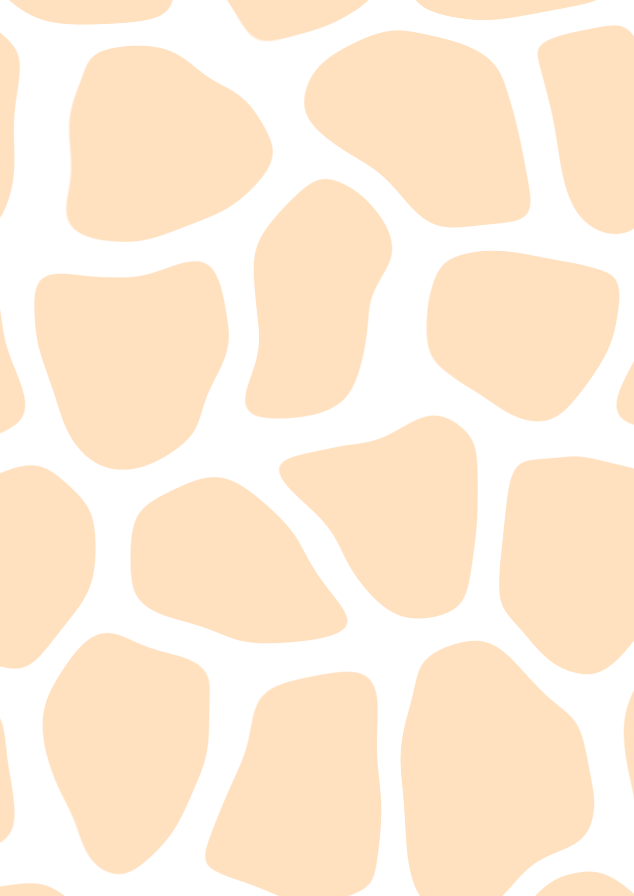
Write a Shadertoy shader that draws this pattern.

```glsl
// Giraffe-hide pattern: soft peach patches split by winding white channels.
// Staggered Voronoi cells are warped by smooth noise, and a smooth minimum
// of the distances to all cell walls rounds the corners of every patch.

vec2 hash2(vec2 p) {
    vec3 q = fract(p.xyx * vec3(0.1031, 0.1030, 0.0973));
    q += dot(q, q.yzx + 33.33);
    return fract((q.xx + q.yz) * q.zy);
}

// Two independent channels of smooth value noise
vec2 noise2(vec2 p) {
    vec2 i = floor(p), f = fract(p);
    vec2 u = f * f * f * (f * (f * 6.0 - 15.0) + 10.0);
    return mix(mix(hash2(i), hash2(i + vec2(1, 0)), u.x),
               mix(hash2(i + vec2(0, 1)), hash2(i + vec2(1, 1)), u.x), u.y);
}

const vec2 cellSize = vec2(0.32, 0.35);

// Jittered patch centre; every other row is shifted by half a cell
vec2 patchCentre(vec2 id) {
    vec2 stagger = vec2(0.5 * mod(id.y, 2.0), 0.0);
    return (id + 0.5 + stagger + 0.55 * (hash2(id + 17.0) - 0.5)) * cellSize;
}

// Rounded distance from p to the walls of its cell
float wallDistance(vec2 p) {
    vec2 base = floor(p / cellSize), nearestId = base;
    float nearest = 1e5;
    for (int y = -2; y <= 2; y++)
    for (int x = -2; x <= 2; x++) {
        vec2 id = base + vec2(x, y);
        float d = distance(p, patchCentre(id));
        if (d < nearest) { nearest = d; nearestId = id; }
    }

    // Exponential smooth minimum over the neighbouring walls
    vec2 centre = patchCentre(nearestId);
    float rounding = 0.022, sum = 0.0;
    for (int y = -2; y <= 2; y++)
    for (int x = -2; x <= 2; x++) {
        if (x == 0 && y == 0) continue;
        vec2 other = patchCentre(nearestId + vec2(x, y));
        float wall = dot(0.5 * (centre + other) - p, normalize(other - centre));
        sum += exp(-wall / rounding);
    }
    return -rounding * log(sum);
}

void mainImage(out vec4 fragColor, in vec2 fragCoord) {
    vec2 p = fragCoord / iResolution.x;

    // Bend the outlines into lobes and shallow notches
    vec2 warped = p + 0.08 * (noise2(p * 5.5 + 3.0) - 0.5);

    float halfChannel = 0.0255;
    float edge = 0.8 / iResolution.x;
    float inPatch = smoothstep(-edge, edge, wallDistance(warped) - halfChannel);

    vec3 white = vec3(1.0);
    vec3 peach = vec3(1.0, 0.878, 0.749);
    fragColor = vec4(mix(white, peach, inPatch), 1.0);
}
```
